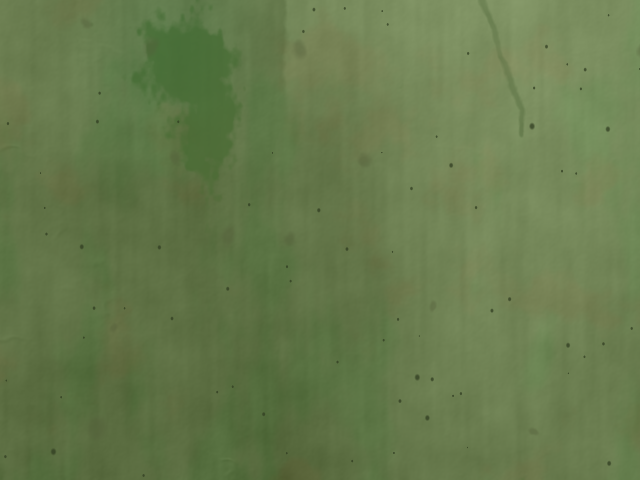
Reproduce this texture procedurally as a Shadertoy shader.

```glsl
// Weathered green plaster wall with a dark stain, vertical washes, wrinkles and specks.

float hash(vec2 p) {
    vec3 q = fract(vec3(p.xyx) * 0.1031);
    q += dot(q, q.yzx + 33.33);
    return fract((q.x + q.y) * q.z);
}

float noise(vec2 p) {
    vec2 i = floor(p), f = fract(p);
    f = f * f * (3.0 - 2.0 * f);
    return mix(mix(hash(i), hash(i + vec2(1, 0)), f.x),
               mix(hash(i + vec2(0, 1)), hash(i + vec2(1, 1)), f.x), f.y);
}

float fbm(vec2 p) {
    float sum = 0.0, amp = 0.5;
    for (int i = 0; i < 5; i++) {
        sum += amp * noise(p);
        p = mat2(1.6, 1.2, -1.2, 1.6) * p + 7.3;
        amp *= 0.5;
    }
    return sum / 0.97;
}

float segment(vec2 p, vec2 a, vec2 b) {
    vec2 ab = b - a;
    return length(p - a - ab * clamp(dot(p - a, ab) / dot(ab, ab), 0.0, 1.0));
}

// Soft elliptical spot, 1 in the middle
float blob(vec2 p, vec2 centre, vec2 size) {
    vec2 d = (p - centre) / size;
    return exp(-dot(d, d));
}

// Thin raised folds along the level line of a noise field
float wrinkle(vec2 p) {
    float level = fbm(p * vec2(3.5, 5.0) + 21.0) - 0.5;
    return exp(-level * level * 2200.0);
}

// Fine pebbled surface height
float grain(vec2 p) {
    return noise(p * 95.0) + 0.6 * noise(p * 190.0 + 5.0);
}

// Scattered dark dots, one candidate per cell
float specks(vec2 p, float cells, float share, float radius) {
    vec2 id = floor(p * cells);
    vec2 centre = (id + 0.2 + 0.6 * vec2(hash(id + 3.1), hash(id + 8.7))) / cells;
    float r = radius * (0.5 + hash(id + 5.5));
    float d = length((p - centre) * vec2(1.0, 0.8));
    return step(hash(id + 14.0), share) * (1.0 - smoothstep(r * 0.4, r * 1.3, d));
}

void mainImage(out vec4 fragColor, in vec2 fragCoord) {
    vec2 p = fragCoord / iResolution.y;
    p.x *= 1.3333 * iResolution.y / iResolution.x;
    vec2 warped = p + 0.035 * (vec2(fbm(p * 14.0), fbm(p * 14.0 + 40.0)) - 0.5);

    // Broad light, from dim lower left to bright upper right
    float tone = 0.13 + 0.43 * p.y + 0.41 * smoothstep(0.52, 1.0, p.x);
    tone -= 0.10 * smoothstep(1.05, 1.35, p.x);
    tone -= 0.12 * blob(p, vec2(0.6, 0.5), vec2(0.2, 0.5));

    // Cloudy mottling and vertical washes
    tone += 0.38 * (fbm(p * 5.0 + 2.0) - 0.5);
    tone += 0.22 * (fbm(p * 22.0) - 0.5);
    tone += 0.22 * (fbm(p * vec2(24.0, 2.2) + 11.0) - 0.5);
    tone += 0.10 * (noise(p * vec2(85.0, 7.0)) - 0.5);

    // Ragged boundary of the pale coat at the top
    float coatEdge = smoothstep(0.595, 0.608, warped.x + 0.012 * noise(p * vec2(3.0, 18.0)));
    float coatTop = smoothstep(0.72, 0.88, p.y);
    tone += coatTop * (0.22 * coatEdge * exp(-max(p.x - 0.6, 0.0) * 5.0)
          - 0.14 * (1.0 - coatEdge) * smoothstep(0.45, 0.6, p.x));

    // Relief lit from the upper left
    vec2 lift = vec2(-0.0025, 0.0030);
    float folds = smoothstep(0.48, 0.62, fbm(p * 4.0 + 60.0));
    folds *= 1.0 - 0.8 * smoothstep(0.5, 0.9, p.x);
    tone += 0.17 * folds * (wrinkle(p) - wrinkle(p + lift));
    tone += 0.055 * (grain(p) - grain(p + lift));

    vec3 colour = mix(vec3(0.315, 0.385, 0.215), vec3(0.50, 0.575, 0.39), clamp(tone, -0.15, 1.15));

    // Green and brownish tints
    float greenTint = smoothstep(0.52, 0.72, fbm(p * vec2(9.0, 4.0) + 31.0));
    colour += greenTint * vec3(-0.025, 0.002, -0.012);
    float brownTint = smoothstep(0.58, 0.75, fbm(p * 8.0 + 77.0));
    colour += brownTint * vec3(0.016, -0.012, -0.008);

    // Saturated stain, broken up by worn spots
    float stain = blob(warped, vec2(0.385, 0.86), vec2(0.10, 0.11));
    stain += 0.8 * blob(warped, vec2(0.44, 0.70), vec2(0.055, 0.14));
    float wear = fbm(p * 18.0 + 9.0) + 0.35 * (noise(p * vec2(100.0, 60.0)) - 0.5);
    float stainMask = smoothstep(0.36, 0.68, stain + 0.9 * (wear - 0.5));
    colour = mix(colour, vec3(0.285, 0.415, 0.195), 0.68 * stainMask);
    float halo = blob(warped, vec2(0.36, 0.92), vec2(0.17, 0.22));
    colour += halo * vec3(-0.035, 0.0, -0.005);

    // Slanted drip at the upper right
    vec2 bend = vec2(1.085, 0.775);
    float drip = min(segment(warped, vec2(1.005, 1.0), bend), segment(warped, bend, vec2(1.088, 0.715)));
    float dripMask = 1.0 - smoothstep(0.002, 0.010, drip);
    colour = mix(colour, vec3(0.34, 0.43, 0.25), 0.55 * dripMask * (0.5 + 0.7 * noise(p * 30.0)));

    // Soft smudges and small specks
    float smudge = specks(warped, 7.0, 0.20, 0.014);
    colour = mix(colour, vec3(0.32, 0.36, 0.22), 0.38 * smudge);
    float dots = max(specks(p, 13.0, 0.13, 0.0038), specks(p + 4.0, 26.0, 0.06, 0.0025));
    colour = mix(colour, vec3(0.19, 0.24, 0.13), 0.75 * dots);

    fragColor = vec4(colour, 1.0);
}
```
